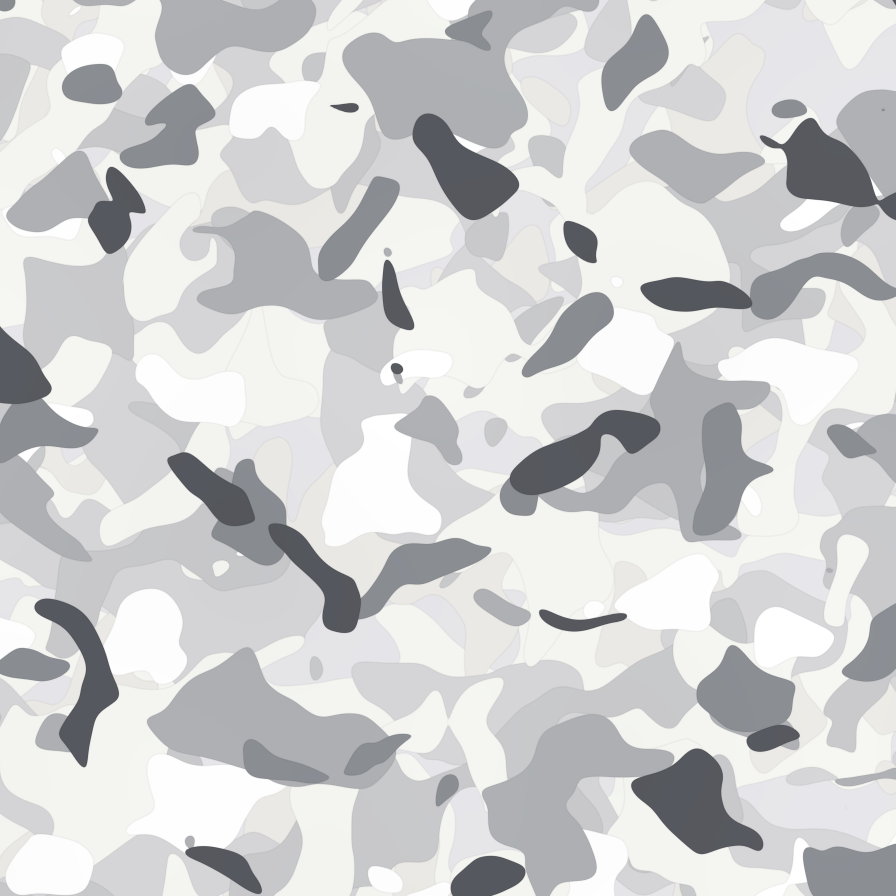
Give the GLSL for this pattern, as a Shadertoy shader.

```glsl
const vec3 CREAM = vec3(0.957, 0.961, 0.945);
const vec3 WHITE = vec3(0.995, 0.995, 0.995);
const vec3 LAVENDER = vec3(0.900, 0.900, 0.914);
const vec3 SAND = vec3(0.920, 0.914, 0.898);
const vec3 MIST = vec3(0.835, 0.835, 0.843);
const vec3 SILVER = vec3(0.785, 0.787, 0.797);
const vec3 GREY = vec3(0.680, 0.688, 0.702);
const vec3 SLATE = vec3(0.540, 0.552, 0.572);
const vec3 CHARCOAL = vec3(0.335, 0.345, 0.368);

const float TAU = 6.28318;
const float SEAM_WIDTH = 0.0016;
const float SEAM_SHADE = 0.035;

float hash(vec2 p) {
    return fract(sin(dot(p, vec2(127.1, 311.7))) * 43758.5453);
}

mat2 rotation(float angle) {
    float c = cos(angle), s = sin(angle);
    return mat2(c, s, -s, c);
}

// Contribution of one lattice corner with a random unit gradient
float corner(vec2 cell, vec2 offset) {
    float angle = TAU * hash(cell);
    return dot(vec2(cos(angle), sin(angle)), offset);
}

float gradientNoise(vec2 p) {
    vec2 cell = floor(p), f = p - cell;
    vec2 w = f * f * f * (f * (f * 6.0 - 15.0) + 10.0);
    vec2 e = vec2(1.0, 0.0);
    float low = mix(corner(cell, f), corner(cell + e.xy, f - e.xy), w.x);
    float high = mix(corner(cell + e.yx, f - e.yx), corner(cell + e.xx, f - e.xx), w.x);
    return mix(low, high, w.y);
}

// Warped, slightly elongated noise whose level sets are lobed blobs
float blobField(vec2 uv, float frequency, float angle, float seed) {
    vec2 shift = vec2(17.3, 41.9) * seed;
    vec2 bend = vec2(gradientNoise(uv * 10.0 + shift),
                     gradientNoise(uv * 10.0 - shift.yx));
    vec2 p = rotation(-angle) * (uv + 0.05 * bend);
    p = p * frequency * vec2(0.86, 1.16) + shift;
    return gradientNoise(p) + 0.35 * gradientNoise(rotation(0.9) * p * 2.1 + shift);
}

// Lays one flat tint over the base wherever the field exceeds the level
vec3 paint(vec3 base, vec3 tint, vec2 uv, float frequency, float angle, float seed, float level) {
    float field = blobField(uv, frequency, angle, seed);
    vec2 slope = vec2(dFdx(field), dFdy(field)) * iResolution.y;
    float d = (field - level) / max(length(slope), 1e-3);
    float pixel = 1.0 / iResolution.y;
    float mask = smoothstep(-0.7 * pixel, 0.7 * pixel, d);
    float seam = 1.0 - smoothstep(0.0, max(SEAM_WIDTH, pixel), abs(d));
    return mix(base, tint, mask) - SEAM_SHADE * seam;
}

void mainImage(out vec4 fragColor, in vec2 fragCoord) {
    vec2 uv = fragCoord / iResolution.y;
    vec3 color = CREAM;

    // Pale ground
    color = paint(color, LAVENDER, uv, 6.5, 0.3, 1.0, 0.04);
    color = paint(color, SAND, uv, 7.0, 1.3, 2.0, 0.18);

    // Broad light greys, broken up by pale patches
    color = paint(color, MIST, uv, 6.5, -0.4, 3.0, 0.075);
    color = paint(color, SILVER, uv, 7.0, 0.5, 4.0, 0.18);
    color = paint(color, CREAM, uv, 7.0, 0.9, 5.0, 0.175);
    color = paint(color, WHITE, uv, 7.5, 0.4, 6.0, 0.32);

    // Isolated darker accents
    color = paint(color, GREY, uv, 7.0, -0.3, 7.0, 0.28);
    color = paint(color, SLATE, uv, 7.5, 0.6, 8.0, 0.36);
    color = paint(color, CHARCOAL, uv, 7.5, -0.6, 9.0, 0.39);

    // Faint tonal drift
    color += 0.015 * gradientNoise(uv * 3.0 + 7.7);
    fragColor = vec4(clamp(color, 0.0, 1.0), 1.0);
}
```
